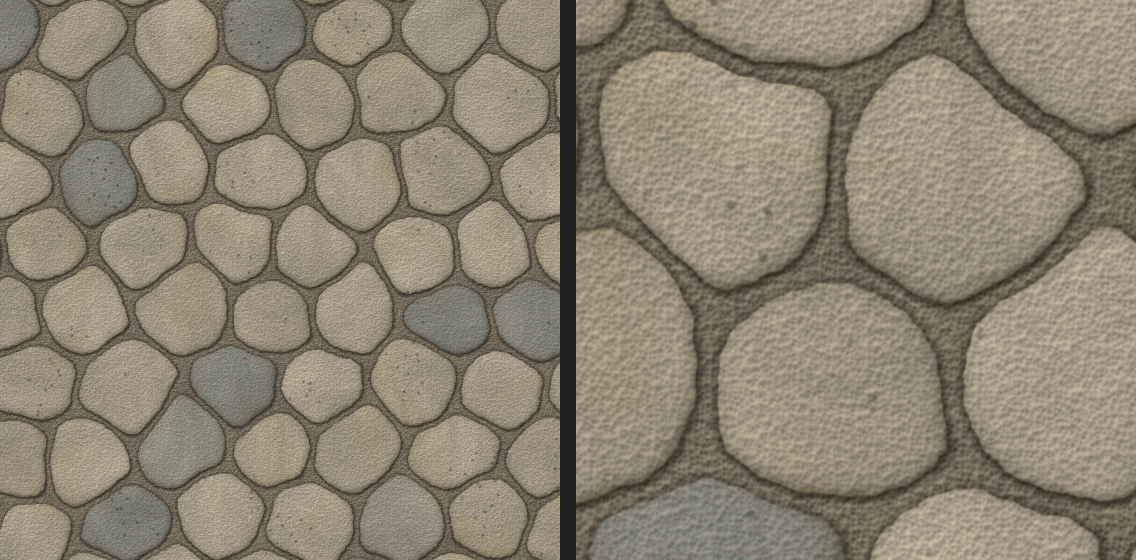
Left: the whole. Right: its middle third, enlarged.
This texture is drawn by a Shadertoy shader. Its source:

```glsl
vec2 hash2(vec2 p) {
    return fract(sin(vec2(dot(p, vec2(127.1, 311.7)), dot(p, vec2(269.5, 183.3)))) * 43758.5);
}

// Cellular noise: distance to the nearest scattered point
float cells(vec2 p) {
    vec2 base = floor(p), f = fract(p);
    float nearest = 9.0;
    for (int y = -1; y <= 1; y++)
    for (int x = -1; x <= 1; x++) {
        vec2 o = vec2(x, y);
        o += hash2(base + o) - f;
        nearest = min(nearest, dot(o, o));
    }
    return sqrt(nearest);
}

float grit(vec2 p) {
    return 0.5 * cells(p * 150.0) + 0.5 * cells(p * 290.0 + 7.0);
}

// Layered, warped sines for soft stains
float mottle(vec2 p) {
    float sum = 0.0, amp = 0.5;
    for (int i = 0; i < 5; i++) {
        p = mat2(0.8, 0.6, -0.6, 0.8) * p * 1.7 + 1.3;
        p += 0.6 * sin(p.yx);
        sum += amp * sin(p.x) * sin(p.y);
        amp *= 0.75;
    }
    return sum;
}

const vec2 pitch = vec2(0.161, 0.125);

// Jittered centres in staggered rows
vec2 stoneCenter(vec2 cell) {
    vec2 jitter = (hash2(cell) - 0.5) * 0.38;
    return (cell + 0.5 + jitter + vec2(0.5 * mod(cell.y, 2.0), 0.0)) * pitch;
}

// Returns rounded border distance and its inward direction; outputs the cell
vec3 stoneField(vec2 p, out vec2 cell) {
    vec2 base = floor(p / pitch), center = vec2(0.0);
    float nearest = 9.0;
    for (int y = -2; y <= 2; y++)
    for (int x = -2; x <= 2; x++) {
        vec2 id = base + vec2(x, y);
        vec2 c = stoneCenter(id);
        float dist = distance(c, p);
        if (dist < nearest) { nearest = dist; cell = id; center = c; }
    }
    float total = 0.0;
    vec2 inward = vec2(0.0);
    for (int y = -2; y <= 2; y++)
    for (int x = -2; x <= 2; x++) {
        if (x == 0 && y == 0) continue;
        vec2 other = stoneCenter(cell + vec2(x, y));
        vec2 n = normalize(center - other);
        float weight = exp(-95.0 * dot(p - 0.5 * (center + other), n));
        total += weight;
        inward += weight * n;
    }
    return vec3(-log(total) / 95.0, inward / total);
}

void mainImage(out vec4 fragColor, in vec2 fragCoord) {
    vec2 uv = fragCoord / iResolution.y;
    vec2 lightDir = normalize(vec2(-0.45, 0.9));

    // Uneven outlines
    vec2 warped = uv + 0.0035 * sin(uv.yx * vec2(43.0, 37.0) + vec2(1.0, 4.0))
                     + 0.0014 * sin(uv.yx * vec2(97.0, 89.0) + uv * 31.0);
    vec2 cell;
    vec3 field = stoneField(warped, cell);
    float d = field.x - 0.0054 + 0.0025 * (cells(uv * 75.0) - 0.45);
    float facing = dot(-field.yz, lightDir);

    // Surface grain lit from the upper left
    float grain = grit(uv);
    float bump = grain - grit(uv + 0.0017 * lightDir);
    vec2 r = hash2(cell + 17.0);
    float stain = mottle(uv * 13.0 + r * 40.0);

    // Stone body: mostly tan, some blue grey
    vec3 stone = mix(vec3(0.605, 0.564, 0.491), vec3(0.65, 0.607, 0.534), r.x);
    stone = mix(stone, vec3(0.5, 0.495, 0.457), smoothstep(0.8, 0.9, r.y));
    stone *= 1.0 + 0.4 * bump + 0.15 * (grain - 0.43) + 0.08 * stain;
    stone *= mix(vec3(1.0), vec3(1.0, 0.985, 0.95), smoothstep(0.1, 0.7, mottle(uv * 8.0 + 20.0)));

    // Sparse pits
    float pit = smoothstep(0.17, 0.05, cells(uv * 42.0 + 0.05 * sin(uv.yx * 210.0)));
    stone *= 1.0 - 0.28 * pit * smoothstep(0.25, 0.6, mottle(uv * 9.0 + 3.0));

    // Domed sides and brown worn rim
    float rim = exp(-max(d, 0.0) / 0.0036);
    stone *= 1.0 + 0.035 * facing * exp(-max(d, 0.0) / 0.02);
    stone *= 1.0 - rim * (0.25 - 0.2 * facing) * vec3(0.97, 1.0, 1.08);

    // Sandy mortar, shaded beside the stones
    vec3 mortar = vec3(0.447, 0.413, 0.35);
    mortar *= 1.0 + 0.65 * bump + 0.25 * (grain - 0.43) + 0.08 * mottle(uv * 18.0);
    float shade = smoothstep(-0.0062, 0.0, d) * (0.68 - 0.32 * facing);
    mortar *= 1.0 - 0.52 * shade * vec3(0.97, 1.0, 1.08);

    float edge = max(0.001, 0.5 / iResolution.y);
    fragColor = vec4(mix(mortar, stone, smoothstep(-edge, edge, d)), 1.0);
}
```
